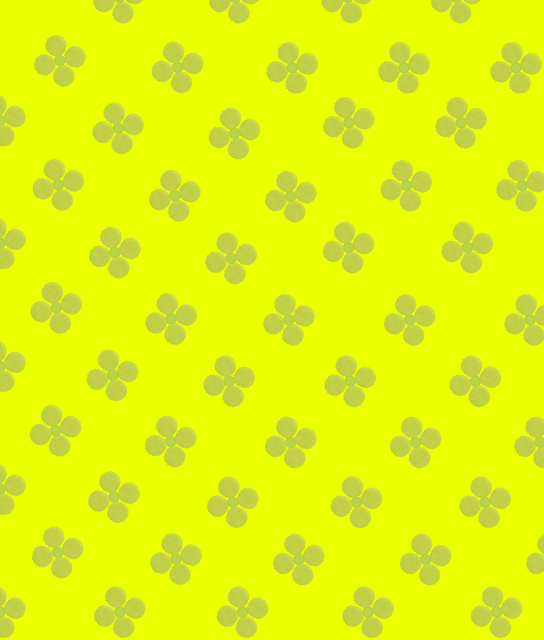
Write a WebGL 1 fragment shader that draws this pattern.

```glsl
precision highp float;
// Scattered four-petal olive blossoms on flat acid yellow, in staggered rows.
// A half-drop lattice is bent by smooth drift formulas; each pixel finds its
// nearest blossom and shades one petal, chosen by quadrant symmetry.
uniform vec2 u_resolution;

const float UNITS = 768.0;          // design units per canvas height
const float ROW_STEP = 73.75;       // vertical distance between rows
const float TILT = 0.25;            // blossom rotation in radians
const float PETAL_OFFSET = 18.5;    // blossom centre to petal centre
const float PETAL_RADIUS = 13.0;
const float HUB_RADIUS = 6.8;
const float SCALLOPS = 26.0;        // teeth around one petal
const float SCALLOP_DEPTH = 0.55;
const vec2 LIGHT = vec2(0.85, 0.53);
const vec3 GROUND = vec3(0.92, 1.0, 0.0);
const vec3 PETAL = vec3(0.76, 0.81, 0.28);
const vec3 PETAL_LIT = vec3(0.81, 0.87, 0.28);
const vec3 PETAL_SHADE = vec3(0.725, 0.775, 0.27);
const vec3 HUB = vec3(0.73, 0.83, 0.28);

float hash(vec2 p) {
  return fract(sin(dot(p, vec2(127.1, 311.7))) * 43758.5);
}

float noise(vec2 p) {
  vec2 i = floor(p);
  vec2 f = fract(p);
  f = f * f * (3.0 - 2.0 * f);
  return mix(mix(hash(i), hash(i + vec2(1.0, 0.0)), f.x),
             mix(hash(i + vec2(0.0, 1.0)), hash(i + vec2(1.0, 1.0)), f.x), f.y);
}

// Blossom centre for a row and half-column, measured from the top left
vec2 blossomCentre(float row, float col) {
  float u = col / 8.0;
  float span = 548.0 + 2.2 * row + 0.26 * row * row;
  float bow = 10.0 * cos(0.42 * row) - 2.0;
  float x = span * u + bow * max(0.0, 4.0 * u * (1.0 - u));

  // Middle rows sag, except for a lifted patch on the upper right
  float arch = 1.0 - pow(abs(row - 5.0) / 5.0, 4.0);
  float sag = 18.0 * arch * smoothstep(0.0, 3.5, col) - 3.0;
  float lift = 13.0 * step(5.5, col) * step(1.5, row) * step(row, 4.5);
  return vec2(x, ROW_STEP * row + sag - lift);
}

// Offset from the nearest blossom, with y pointing up
vec2 nearestBlossom(vec2 p) {
  vec2 best = vec2(1000.0);
  for (int r = 0; r < 11; r++) {
    for (int c = 0; c < 5; c++) {
      float row = float(r);
      float col = 2.0 * float(c) + mod(row, 2.0);
      if (row + col < 0.5) continue;   // the corner stays empty
      vec2 d = p - blossomCentre(row, col);
      if (dot(d, d) < dot(best, best)) best = d;
    }
  }
  return best * vec2(1.0, -1.0);
}

vec3 paintBlossom(vec2 q, float aa) {
  // Fold to the petal of this quadrant
  float c = cos(TILT);
  float s = sin(TILT);
  q = vec2(c * q.x + s * q.y, c * q.y - s * q.x);
  vec2 axis = abs(q.x) > abs(q.y) ? vec2(sign(q.x), 0.0) : vec2(0.0, sign(q.y));
  vec2 e = q - axis * PETAL_OFFSET;
  float along = dot(e, axis);
  float across = dot(e, vec2(-axis.y, axis.x));

  // Round petal, narrowed inward, with teeth on its left side
  across *= 1.0 + 0.012 * max(0.0, -along);
  float teeth = sin(SCALLOPS * atan(e.y, e.x + 0.0001));
  float leftSide = smoothstep(8.0, -6.0, e.x);
  float petalDist = length(vec2(along, across)) - PETAL_RADIUS
                  - SCALLOP_DEPTH * teeth * mix(0.25, 1.0, leftSide);

  // Soft relief: lit rim, darker far side, faint mottling
  float slope = dot(e, LIGHT) / PETAL_RADIUS;
  float rim = smoothstep(0.45, 1.0, length(e) / PETAL_RADIUS);
  vec3 petal = mix(PETAL, PETAL_LIT, smoothstep(0.1, 1.0, slope) * rim);
  petal = mix(petal, PETAL_SHADE, 0.6 * smoothstep(0.4, 1.0, -slope) * rim);
  petal += 0.025 * (noise(q * 0.35 + 40.0) - 0.5);

  vec3 color = mix(GROUND, petal, smoothstep(aa, -aa, petalDist));

  // Greener hub with a thin darker outline
  float hubDist = length(q) - HUB_RADIUS;
  vec3 hub = HUB - 0.025 * smoothstep(1.5, 0.0, abs(hubDist + 1.0));
  return mix(color, hub, smoothstep(aa, -aa, hubDist));
}

void main() {
  float unitsPerPixel = UNITS / u_resolution.y;
  vec2 p = gl_FragCoord.xy * unitsPerPixel;
  p.y = UNITS - p.y;
  gl_FragColor = vec4(paintBlossom(nearestBlossom(p), 0.6 * unitsPerPixel), 1.0);
}
```
